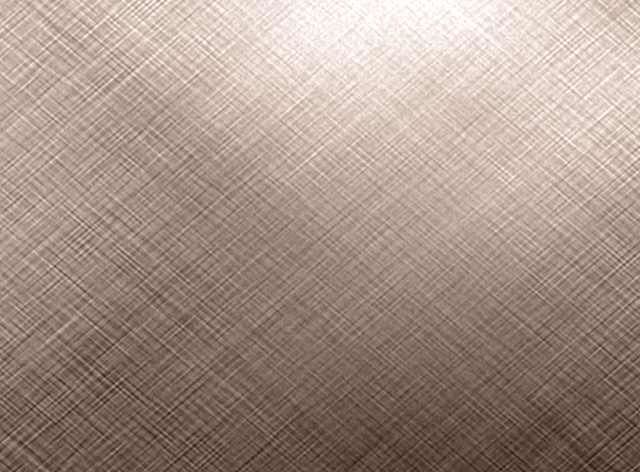
Give the GLSL for this texture, as a WebGL 2 fragment shader.

```glsl
#version 300 es
precision highp float;
// Cross-brushed copper-toned metal sheet with a soft highlight at the top.
uniform vec2 u_resolution;
out vec4 fragColor;

float hash(vec2 cell) {
    vec3 q = fract(cell.xyx * vec3(0.1031, 0.1030, 0.0973));
    q += dot(q, q.yzx + 33.33);
    return fract((q.x + q.y) * q.z);
}

// One lane of brush marks: random values along it, shifted per lane.
float lane(float id, float along, float seed) {
    float s = along + 40.0 + 17.0 * hash(vec2(id, seed));
    float k = floor(s);
    float a = hash(vec2(id + seed, k));
    float b = hash(vec2(id + seed, k + 1.0));
    return mix(a, b, smoothstep(0.0, 1.0, s - k)) * 2.0 - 1.0;
}

// Signed streak noise, blended smoothly between neighbouring lanes.
float streaks(vec2 p, float seed) {
    float id = floor(p.y);
    return mix(lane(id, p.x, seed), lane(id + 1.0, p.x, seed),
               smoothstep(0.0, 1.0, p.y - id));
}

// Streaks set off against their neighbours, so they never clump into blotches.
float hairlines(vec2 p, float seed) {
    vec2 next = vec2(0.0, 1.0);
    return streaks(p, seed) - 0.45 * (streaks(p - next, seed) + streaks(p + next, seed));
}

// All marks of one brushing direction, from hairlines to faint bands.
float brushing(vec2 p, float angle, float seed) {
    vec2 dir = vec2(cos(angle), sin(angle));
    vec2 q = vec2(dot(p, dir), dot(p, vec2(-dir.y, dir.x))) + 2.0;
    float marks = 0.078 * hairlines(q * vec2(17.0, 208.0), seed)
                + 0.026 * hairlines(q * vec2(6.0, 120.0), seed + 311.0)
                + 0.020 * streaks(q * vec2(1.8, 30.0), seed + 523.0);
    float scratch = streaks(q * vec2(4.0, 185.0), seed + 727.0);
    return marks + 0.070 * smoothstep(0.66, 0.95, scratch)
                 - 0.045 * smoothstep(0.66, 0.95, -scratch);
}

// Soft elliptical glow, tilted by an angle.
float glow(vec2 p, vec2 center, vec2 size, float angle) {
    vec2 d = p - center;
    float c = cos(angle), s = sin(angle);
    d = vec2(c * d.x + s * d.y, c * d.y - s * d.x) / size;
    return exp(-dot(d, d));
}

void main() {
    vec2 p = gl_FragCoord.xy / u_resolution.y;
    float x = p.x * u_resolution.y / u_resolution.x;

    // Broad light and shade across the sheet
    float tone = 0.41 + 0.41 * smoothstep(-0.10, 1.04, p.y);
    tone += 0.18 * glow(p, vec2(0.90, 1.03), vec2(0.38, 0.23), 0.0);
    tone += 0.13 * glow(p, vec2(1.24, 0.72), vec2(0.42, 0.17), 0.7);
    tone += 0.07 * glow(p, vec2(0.68, 0.80), vec2(0.36, 0.20), -0.7);
    tone += 0.08 * glow(p, vec2(0.00, 0.36), vec2(0.24, 0.26), 0.7);
    tone -= 0.07 * glow(p, vec2(0.36, 0.70), vec2(0.38, 0.11), -0.7);
    tone -= 0.06 * glow(p, vec2(0.25, 0.34), vec2(0.26, 0.16), 0.7);
    tone -= 0.08 * glow(p, vec2(0.98, 0.00), vec2(0.40, 0.18), 0.0);
    tone -= 0.08 * glow(p, vec2(1.36, 1.03), vec2(0.16, 0.18), 0.0);

    // Crossed brush marks, stronger toward the sides
    float marks = brushing(p, 0.71, 11.0) + brushing(p, -0.70, 97.0);
    float strength = mix(0.70, 1.15, smoothstep(0.08, 0.46, abs(x - 0.60)));
    strength *= 1.0 - 0.55 * smoothstep(0.80, 1.0, tone);
    tone += marks * strength;

    // Fine grain
    tone += 0.042 * streaks(p * vec2(225.0, 225.0), 41.0);

    // Warm brown shadows fading into a white highlight
    float warmth = 1.0 - 0.80 * smoothstep(0.80, 1.07, tone);
    vec3 color = vec3(tone) - vec3(0.0, 0.083, 0.130) * warmth;
    fragColor = vec4(clamp(color, 0.0, 1.0), 1.0);
}
```
